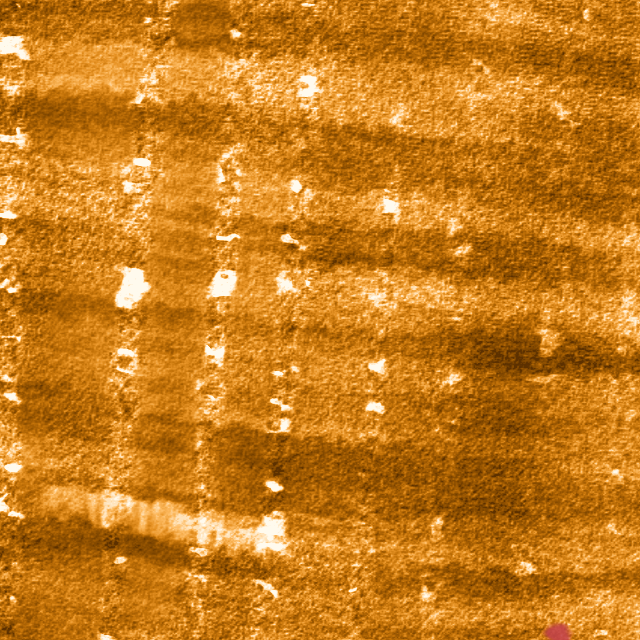
Reproduce this texture procedurally as a Shadertoy shader.

```glsl
#define GRAIN_SCALE vec2(250.0, 290.0)
#define GRAIN_AMOUNT 0.62
#define BAND_AMOUNT 0.42
#define LINE_AMOUNT 0.30
#define STREAK_SPACING 0.13
#define STREAK_AMOUNT 0.65
#define SPOT_AMOUNT 3.4
#define LEAN 0.09
#define SAG 0.10
#define EXPOSURE -0.10

float hash(vec2 p) {
    return fract(sin(dot(p, vec2(127.1, 311.7))) * 43758.5);
}

// Value noise, scaled to zero mean and unit deviation
float noise(vec2 p) {
    vec2 i = floor(p), f = fract(p);
    f = f * f * (3.0 - 2.0 * f);
    float low = mix(hash(i), hash(i + vec2(1, 0)), f.x);
    float high = mix(hash(i + vec2(0, 1)), hash(i + vec2(1, 1)), f.x);
    return (mix(low, high, f.y) - 0.5) * 4.65;
}

float band(float v, float centre, float halfWidth) {
    return 1.0 - smoothstep(halfWidth * 0.6, halfWidth * 1.3, abs(v - centre));
}

// Upright brush streaks with ragged edges
float streak(vec2 w) {
    float s = (w.x + 0.035) / STREAK_SPACING;
    float cell = floor(s);
    float centre = 0.5 + 0.3 * (hash(vec2(cell, 3.0)) - 0.5);
    float halfWidth = 0.014 + 0.010 * hash(vec2(cell, 8.0));
    float ragged = 0.004 * noise(w * vec2(70.0, 45.0));
    float d = abs(fract(s) - centre) * STREAK_SPACING + ragged;
    return 1.0 - smoothstep(halfWidth * 0.5, halfWidth * 1.3, d);
}

// Fine grain lit from one side
float grain(vec2 p) {
    vec2 g = p * GRAIN_SCALE;
    float relief = noise(g) - noise(g + vec2(0.6, -0.8));
    return 0.5 * relief + 0.5 * noise(g * 0.55 + 17.0) + 0.4 * noise(g * 1.7 + 5.0);
}

// Ochre ramp from deep brown to cream
vec3 ochre(float tone) {
    vec3 c = mix(vec3(0.36, 0.19, 0.0), vec3(0.52, 0.29, 0.0), smoothstep(-2.8, -1.7, tone));
    c = mix(c, vec3(0.65, 0.37, 0.01), clamp((tone + 1.7) / 0.9, 0.0, 1.0));
    c = mix(c, vec3(0.78, 0.46, 0.04), clamp((tone + 0.8) / 0.8, 0.0, 1.0));
    c = mix(c, vec3(0.91, 0.58, 0.15), clamp(tone / 0.8, 0.0, 1.0));
    c = mix(c, vec3(0.99, 0.73, 0.38), clamp((tone - 0.8) / 0.9, 0.0, 1.0));
    c = mix(c, vec3(1.0, 0.89, 0.73), clamp((tone - 1.7) / 0.7, 0.0, 1.0));
    return mix(c, vec3(1.0, 0.98, 0.93), smoothstep(2.5, 3.6, tone));
}

void mainImage(out vec4 fragColor, in vec2 fragCoord) {
    vec2 p = fragCoord / iResolution.xy;

    // Weave coordinates: leaning uprights, sagging cross strokes
    float sag = SAG * ((1.0 - p.y) * smoothstep(-0.1, 0.55, p.x) + p.y * p.x * p.x);
    vec2 w = vec2(p.x - LEAN * p.y * smoothstep(0.0, 0.3, p.x), p.y + sag);
    float right = smoothstep(0.25, 0.6, p.x);
    float rough = 0.004 * noise(p * vec2(60.0, 90.0));
    float v = w.y + rough;

    // Broad bands, fine strokes and soft patches
    float tone = EXPOSURE + BAND_AMOUNT * noise(vec2(w.x * 2.0, v * 17.0));
    tone += LINE_AMOUNT * noise(vec2(w.x * 4.0 + 9.0, v * 55.0));
    tone += 0.22 * noise(vec2(w.x * 17.0, w.y * 3.0 + 4.0));
    tone += 0.20 * noise(p * 5.0 + 31.0);
    tone += 0.25 * (1.0 - right);

    // Main dark and light strokes
    tone -= 0.9 * right * (band(v, 0.675, 0.032) + band(v, 0.539, 0.034));
    tone -= 0.9 * band(v, 0.97, 0.028) + 0.8 * band(v, 0.184, 0.024);
    tone += 0.6 * right * (band(v, 0.618, 0.026) + band(v, 0.726, 0.022));
    float strip = band(v, 0.234, 0.024) * smoothstep(0.04, 0.09, p.x);
    strip *= 1.0 - smoothstep(0.42, 0.47, p.x);
    tone += strip * (1.7 + 0.4 * noise(vec2(w.x * 110.0, w.y * 18.0)));

    // Clumpy uprights, fading towards the right
    float upright = streak(w) * mix(1.0, 0.6, smoothstep(0.55, 0.75, p.x));
    float clump = noise(p * vec2(95.0, 80.0) + 7.0);
    tone += STREAK_AMOUNT * upright * (0.35 + 0.7 * clump);

    // Bright flecks where uprights meet thin cross strokes
    float cross = smoothstep(0.5, 1.3, noise(vec2(w.x * 8.0, v * 48.0 + 2.0)));
    float fleck = smoothstep(-0.2, 0.6, noise(vec2(w.x * 48.0, w.y * 80.0) + 13.0));
    tone += SPOT_AMOUNT * upright * cross * fleck;

    // Grain is weaker on smooth washed patches
    float wash = smoothstep(-1.2, 1.0, noise(vec2(w.x * 9.0, w.y * 6.0) + 40.0));
    float strength = mix(0.6, 1.15, max(wash, max(upright, 0.7 * right)));
    tone += GRAIN_AMOUNT * strength * grain(p) * (1.0 - 0.4 * strip);

    // Small crimson stain at the lower edge
    vec3 colour = ochre(tone);
    float stain = 1.0 - smoothstep(0.008, 0.024, length(p - vec2(0.872, 0.008)) + rough);
    colour = mix(colour, vec3(0.76, 0.25, 0.30), 0.85 * stain);
    fragColor = vec4(colour, 1.0);
}
```
